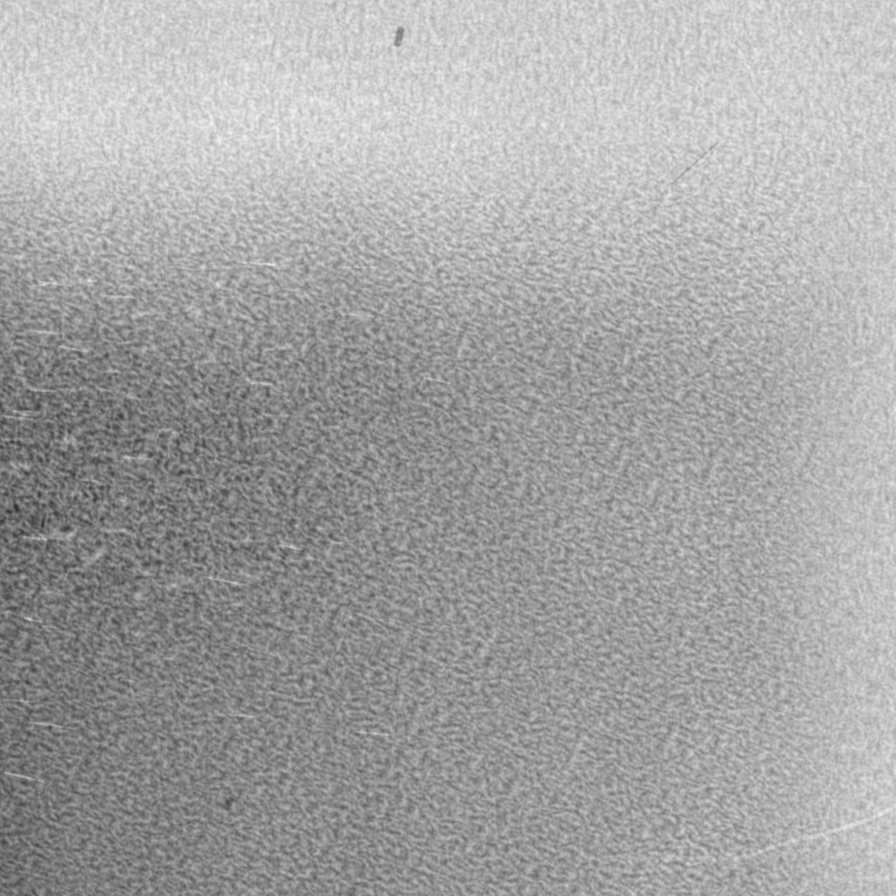
Write a Shadertoy shader that draws this texture.

```glsl
#define GRAIN_SCALE 150.0
#define GRAIN_CONTRAST 0.21
#define CELL_CONTRAST 0.30
#define CREASE_GLOW 0.13
#define SCRATCH_COUNT 28
#define SHADOW_TONE 0.46
#define SHEEN_TONE 0.80

vec2 hash2(vec2 p) {
    vec3 q = fract(p.xyx * vec3(0.1031, 0.1030, 0.0973));
    q += dot(q, q.yzx + 33.33);
    return fract((q.xx + q.yz) * q.zy);
}

vec2 gradientAt(vec2 cell) {
    float angle = 6.2832 * hash2(cell).x;
    return vec2(cos(angle), sin(angle));
}

float gradientNoise(vec2 p) {
    vec2 i = floor(p), f = p - i;
    vec2 u = f * f * f * (f * (f * 6.0 - 15.0) + 10.0);
    vec2 e = vec2(0.0, 1.0);
    float a = dot(gradientAt(i), f);
    float b = dot(gradientAt(i + e.yx), f - e.yx);
    float c = dot(gradientAt(i + e.xy), f - e.xy);
    float d = dot(gradientAt(i + e.yy), f - e.yy);
    return mix(mix(a, b, u.x), mix(c, d, u.x), u.y);
}

vec2 rotate(vec2 p, float angle) {
    float c = cos(angle), s = sin(angle);
    return vec2(c * p.x + s * p.y, c * p.y - s * p.x);
}

float segment(vec2 p, vec2 a, vec2 b, float width) {
    vec2 ab = b - a;
    float t = clamp(dot(p - a, ab) / dot(ab, ab), 0.0, 1.0);
    return 1.0 - smoothstep(0.3 * width, width, length(p - a - t * ab));
}

// Soft reflections: bright upper band, dim left side, pale right rim
float reflection(vec2 p) {
    vec2 w = p + 0.05 * vec2(gradientNoise(p * 3.0), gradientNoise(p * 3.0 + 17.0));
    float lower = SHADOW_TONE + 0.23 * w.x + 0.08 * smoothstep(0.82, 1.02, p.x);
    float tone = mix(lower, SHEEN_TONE, smoothstep(0.54, 0.88, w.y));
    vec2 band = (w - vec2(0.28, 0.87)) / vec2(0.35, 0.07);
    tone += 0.04 * exp(-dot(band, band));
    tone -= 0.04 * smoothstep(0.12, 0.0, p.x) * smoothstep(0.4, 0.0, p.y);
    return tone + 0.025 * gradientNoise(p * vec2(9.0, 6.0));
}

// Fine embossed foil, its wrinkles turning with the region
float foilGrain(vec2 p, float upright) {
    vec2 q = p + 0.004 * vec2(gradientNoise(p * 40.0), gradientNoise(p * 40.0 + 9.0));
    float slanted = gradientNoise(rotate(q, -0.45) * GRAIN_SCALE * vec2(0.75, 1.3));
    float vertical = gradientNoise(q * GRAIN_SCALE * vec2(1.15, 0.5) + 31.0);
    float fine = gradientNoise(q * GRAIN_SCALE * 1.6 + 57.0);
    return mix(slanted, vertical, 0.65 * upright) + 0.6 * fine;
}

// Net of pale ridges around small dark cells
float cellNet(vec2 p) {
    vec2 q = p + 0.006 * vec2(gradientNoise(p * 60.0), gradientNoise(p * 60.0 + 5.0));
    float ridge = abs(gradientNoise(rotate(q, 0.15) * vec2(115.0, 72.0)));
    return 0.2 - ridge;
}

// Broken creases running almost level, falling to the right
float creases(vec2 p) {
    vec2 q = rotate(p, -0.13);
    q.y += 0.006 * gradientNoise(p * 22.0);
    float line = 1.0 - smoothstep(0.0, 0.14, abs(gradientNoise(q * vec2(9.0, 42.0))));
    return line * smoothstep(-0.05, 0.35, gradientNoise(q * vec2(32.0, 60.0) + 71.0));
}

float paleScratches(vec2 p) {
    float total = 0.0;
    for (int i = 0; i < SCRATCH_COUNT; i++) {
        vec2 r = hash2(vec2(float(i), 4.0));
        vec2 start = vec2(0.5 * r.x * r.x, 0.1 + 0.65 * r.y);
        vec2 shape = hash2(vec2(float(i), 19.0));
        vec2 reach = mix(0.012, 0.045, shape.x) * vec2(1.0, -0.25 * shape.y);
        total = max(total, segment(p, start, start + reach, 0.0022) * (0.5 + 0.5 * shape.y));
    }
    return total;
}

void mainImage(out vec4 fragColor, in vec2 fragCoord) {
    vec2 p = fragCoord / iResolution.xy;

    // Regions of differing relief
    vec2 d = (p - vec2(0.12, 0.47)) / vec2(0.34, 0.19);
    float patchMask = exp(-dot(d, d));
    float upright = max(smoothstep(0.72, 0.9, p.y), smoothstep(0.8, 1.0, p.x));
    float leftSide = smoothstep(0.6, 0.1, p.x) * smoothstep(0.1, 0.35, p.y)
                   * smoothstep(0.8, 0.65, p.y);

    // Tone and relief
    float tone = reflection(p) - 0.045 * patchMask;
    tone += GRAIN_CONTRAST * (1.0 - 0.2 * upright) * foilGrain(p, upright);
    tone += CELL_CONTRAST * (0.12 + patchMask) * cellNet(p);
    tone += CREASE_GLOW * leftSide * creases(p);

    // Scattered scratches, a faint long scrape and small blemishes
    float wobble = 0.012 * gradientNoise(vec2(p.x * 14.0, 3.0));
    float scrapeY = 0.04 + 0.9 * pow(max(p.x - 0.74, 0.0), 2.0) + wobble;
    float scrape = smoothstep(0.004, 0.001, abs(p.y - scrapeY)) * smoothstep(0.6, 0.85, p.x);
    tone += 0.16 * paleScratches(p) + 0.09 * scrape;
    tone -= 0.10 * segment(p, vec2(0.75, 0.795), vec2(0.80, 0.84), 0.002);
    tone -= 0.28 * segment(p, vec2(0.444, 0.952), vec2(0.447, 0.966), 0.006);
    tone -= 0.15 * segment(p, vec2(0.253, 0.10), vec2(0.257, 0.107), 0.006);

    fragColor = vec4(vec3(clamp(tone, 0.0, 1.0)), 1.0);
}
```
